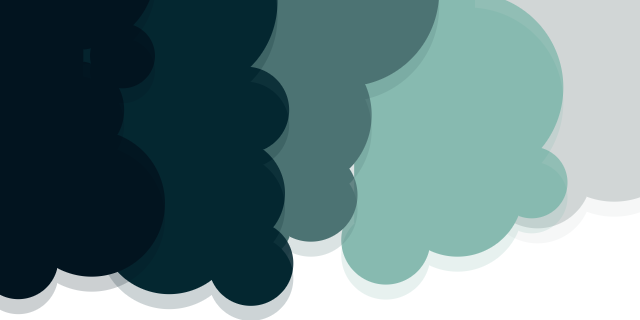
Reproduce this background procedurally as a Shadertoy shader.

```glsl
// Overlapping scalloped paper clouds, dark to pale, each with a soft drop shadow.

const float GRID = 384.0; // layout units per canvas height, y measured down from the top

float circle(vec2 p, float x, float y, float r) {
    return length(p - vec2(x, y)) - r;
}

float box(vec2 p, vec2 low, vec2 high) {
    vec2 q = abs(p - 0.5 * (low + high)) - 0.5 * (high - low);
    return length(max(q, 0.0)) + min(max(q.x, q.y), 0.0);
}

float grayCloud(vec2 p) {
    float d = box(p, vec2(570, -200), vec2(900, 200));
    d = min(d, circle(p, 645.0, 209.0, 65.0));
    return min(d, circle(p, 737.0, 148.0, 94.0));
}

float mintCloud(vec2 p) {
    float d = box(p, vec2(425, -200), vec2(570, 250));
    d = min(d, circle(p, 562.0, 105.0, 114.0));
    d = min(d, circle(p, 638.0, 219.0, 43.0));
    d = min(d, circle(p, 549.0, 229.0, 79.0));
    return min(d, circle(p, 463.0, 288.0, 53.5));
}

float slateCloud(vec2 p) {
    float d = box(p, vec2(-200, -200), vec2(390, 240));
    d = min(d, circle(p, 413.0, -10.0, 114.0));
    d = min(d, circle(p, 355.0, 138.0, 91.0));
    d = min(d, circle(p, 373.0, 234.0, 56.0));
    return min(d, circle(p, 310.0, 270.0, 40.0));
}

float tealCloud(vec2 p) {
    float d = box(p, vec2(-200, -200), vec2(270, 270));
    d = min(d, circle(p, 222.0, 2.0, 111.0));
    d = min(d, circle(p, 295.0, 132.0, 52.0));
    d = min(d, circle(p, 276.0, 232.0, 66.0));
    d = min(d, circle(p, 301.0, 316.0, 51.0));
    return min(d, circle(p, 203.0, 268.0, 85.0));
}

float navyCloud(vec2 p) {
    float d = box(p, vec2(-200, -200), vec2(100, 300));
    d = min(d, circle(p, 90.0, -37.0, 97.0));
    d = min(d, circle(p, 147.0, 67.0, 39.0));
    d = min(d, circle(p, 90.0, 132.0, 59.0));
    d = min(d, circle(p, 110.0, 244.0, 88.0));
    return min(d, circle(p, 22.0, 311.0, 48.0));
}

float cloud(int layer, vec2 p) {
    if (layer == 0) return grayCloud(p);
    if (layer == 1) return mintCloud(p);
    if (layer == 2) return slateCloud(p);
    if (layer == 3) return tealCloud(p);
    return navyCloud(p);
}

void mainImage(out vec4 fragColor, in vec2 fragCoord) {
    float pixel = GRID / iResolution.y;
    vec2 p = vec2(fragCoord.x, iResolution.y - fragCoord.y) * pixel;

    vec3 paper[5] = vec3[5](
        vec3(0.82, 0.84, 0.84),
        vec3(0.53, 0.73, 0.69),
        vec3(0.30, 0.45, 0.45),
        vec3(0.016, 0.153, 0.19),
        vec3(0.008, 0.078, 0.122));

    // Back to front: shadow below each cloud, translucent rim along its upper edges
    vec3 color = vec3(1.0);
    for (int i = 0; i < 5; i++) {
        float body = clamp(0.5 - cloud(i, p) / pixel, 0.0, 1.0);
        float shadow = clamp(0.5 - cloud(i, p - vec2(0, 18)) / pixel, 0.0, 1.0);
        float opacity = mix(0.2 * shadow, mix(0.87, 1.0, shadow), body);
        color = mix(color, paper[i], opacity);
    }
    fragColor = vec4(color, 1.0);
}
```
